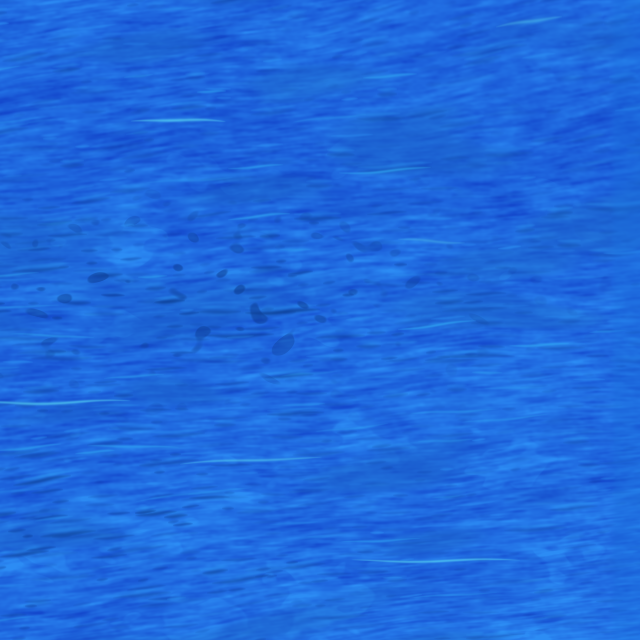
Give the GLSL for this texture, as a Shadertoy shader.

```glsl
// Blue brushed surface: fine, nearly horizontal grain with pale chips,
// short dark gouges and thin cyan scratches. The grain is stretched cellular
// noise in a gently waving flow; the marks are tapered strokes, one per cell.

vec3 hash3(vec2 cell) {
    vec3 h = fract(cell.xyx * vec3(0.1031, 0.1030, 0.0973));
    h += dot(h, h.yxz + 33.33);
    return fract((h.xxy + h.yzz) * h.zyx);
}

// Signed cellular noise: soft round spots, light or dark, one per cell
float spots(vec2 p) {
    vec2 base = floor(p);
    float sum = 0.0;
    for (int y = -1; y <= 1; y++)
    for (int x = -1; x <= 1; x++) {
        vec2 cell = base + vec2(x, y);
        vec3 h = hash3(cell);
        vec2 d = p - cell - h.xy;
        float fall = max(0.0, 1.0 - dot(d, d));
        sum += (2.0 * h.z - 1.0) * fall * fall * fall;
    }
    return sum;
}

// Thin tapered strokes, slightly bent, scattered over cells of a given size
float strokes(vec2 p, vec2 size, float width, float chance, float seed) {
    vec2 base = floor(p / size);
    float ink = 0.0;
    for (int y = -1; y <= 1; y++)
    for (int x = -1; x <= 1; x++) {
        vec2 cell = base + vec2(x, y);
        vec3 place = hash3(cell + seed);
        vec3 form = hash3(cell + seed + 57.0);
        vec2 d = p - (cell + place.xy) * size;
        float reach = size.x * mix(0.12, 0.48, form.x * form.x);
        float along = d.x / reach;
        float taper = max(0.0, 1.0 - along * along);
        float bend = (form.y - 0.5) * 0.1 * d.x
                   + 0.012 * reach * sin(along * 4.0 + form.z * 6.3);
        float across = (d.y - bend) / (width * (0.4 + 0.6 * taper));
        float strength = step(place.z, chance) * mix(0.25, 1.0, form.z * form.z);
        ink = max(ink, strength * sqrt(taper) * exp(-across * across));
    }
    return ink;
}

void mainImage(out vec4 fragColor, in vec2 fragCoord) {
    vec2 uv = fragCoord / iResolution.xy;

    // Flow that climbs to the right, flatter around the middle
    float slope = 0.05 + 0.32 * (uv.y - 0.5) * (uv.y - 0.5);
    vec2 flow = uv - vec2(0.0, slope * uv.x);
    flow.y += 0.004 * sin(8.0 * uv.x + 11.0 * uv.y)
            + 0.0015 * sin(27.0 * uv.x - 19.0 * uv.y);

    // A second set of hairs crosses the first at a small angle
    vec2 steep = flow - vec2(0.0, 0.07 * uv.x);

    // Worn zones: a band left of centre and the lower left
    vec2 band = (uv - vec2(0.3, 0.54)) / vec2(0.42, 0.13);
    vec2 corner = (uv - vec2(0.1, 0.17)) / vec2(0.4, 0.15);
    float worn = min(1.0, exp(-dot(band, band)) + 0.8 * exp(-dot(corner, corner)));

    // Grain, from broad clouds to hair-fine lines
    float tone = 0.56 - 0.24 * uv.y;
    tone += 0.17 * spots(flow * vec2(3.0, 6.0) + 11.0);
    tone += (0.16 + 0.10 * worn) * spots(flow * vec2(8.0, 36.0) + 23.0);
    tone += (0.22 + 0.12 * worn) * spots(flow * vec2(17.0, 90.0) + 41.0);
    tone += 0.23 * spots(steep * vec2(22.0, 150.0) + 53.0);
    tone += 0.24 * spots(flow * vec2(36.0, 230.0) + 67.0);
    tone += 0.10 * spots(uv * vec2(110.0, 190.0) + 83.0);

    // Pale chips with ragged edges
    vec2 ragged = uv + 0.006 * vec2(sin(uv.y * 61.0), sin(uv.x * 47.0 + uv.y * 30.0));
    float chip = spots(ragged * vec2(7.0, 11.0) + 5.0)
               + 0.45 * spots(ragged * vec2(34.0, 60.0) + 9.0);
    tone += 0.24 * smoothstep(0.40, 0.58, chip) * smoothstep(0.95, 0.6, uv.y);

    vec3 color = mix(vec3(0.092, 0.325, 0.825), vec3(0.163, 0.52, 0.94),
                     clamp(tone, -0.2, 1.15));

    // Duller, greener stains
    float stain = smoothstep(0.1, 0.7, spots(flow * vec2(5.0, 20.0) + 31.0) + 0.35 * worn);
    color = mix(color, vec3(0.10, 0.375, 0.77), 0.42 * stain);

    // Dark gouges in two sizes, the larger with a lit edge above
    vec2 gouge = vec2(0.13, 0.022);
    float dark = strokes(flow, gouge, 0.0036, 0.55, 13.0);
    float lit = strokes(flow - vec2(0.0, 0.0065), gouge, 0.0032, 0.55, 13.0);
    float nick = strokes(flow, vec2(0.07, 0.014), 0.0028, 0.6, 307.0);
    color = mix(color, vec3(0.17, 0.58, 0.94), 0.45 * lit);
    color = mix(color, vec3(0.04, 0.23, 0.55), dark * (0.28 + 0.5 * worn));
    color = mix(color, vec3(0.05, 0.25, 0.62), nick * (0.25 + 0.45 * worn));

    // Small dark pits in the worn band
    float pit = smoothstep(0.55, 0.8, spots(ragged * vec2(38.0, 52.0) + 19.0));
    color = mix(color, vec3(0.05, 0.24, 0.58), 0.6 * pit * exp(-dot(band, band)));

    // Cyan scratches: many short and faint, a few long and bright
    float glint = strokes(flow, vec2(0.09, 0.022), 0.0024, 0.35, 401.0);
    float faint = strokes(flow, vec2(0.19, 0.04), 0.0024, 0.42, 101.0);
    float bright = strokes(flow + vec2(0.0, 0.03 * uv.x),
                           vec2(0.42, 0.12), 0.0025, 0.32, 211.0);
    color = mix(color, vec3(0.17, 0.56, 0.95), 0.6 * glint);
    color = mix(color, vec3(0.18, 0.64, 0.95), 0.7 * faint);
    color = mix(color, vec3(0.32, 0.80, 0.94), 0.9 * bright);

    // Slightly greener strip along the right edge
    float strip = smoothstep(0.95, 0.965, uv.x);
    color = mix(color, vec3(0.10, 0.43, 0.86), 0.35 * strip);

    fragColor = vec4(color, 1.0);
}
```
